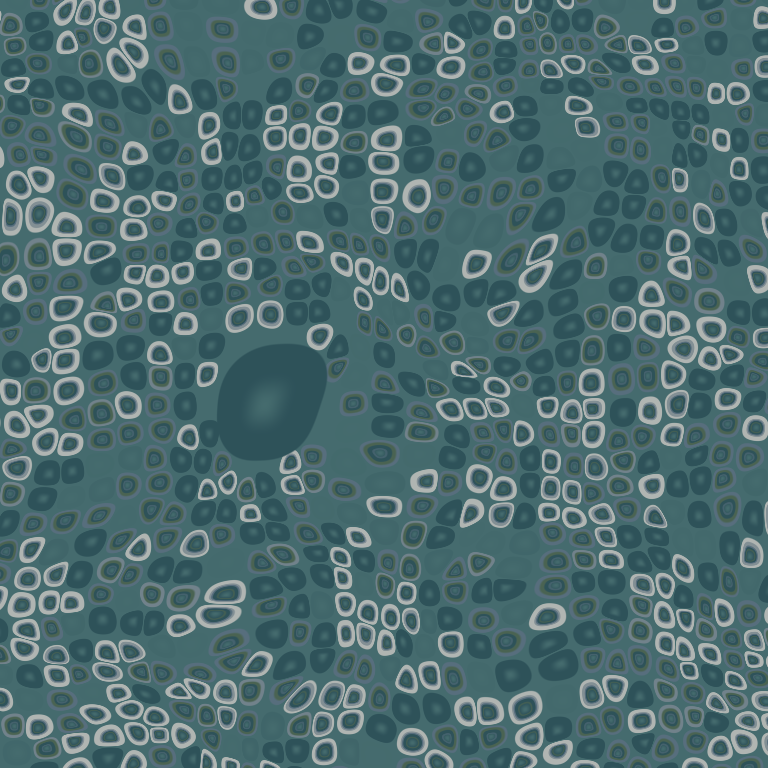
Reproduce this pattern procedurally as a WebGL 2 fragment shader.

```glsl
#version 300 es
precision highp float;

uniform vec2 u_resolution;
out vec4 outColor;

#define CELLS 29.0
#define JITTER 0.46
#define SIZE_SPREAD 0.13
#define WARP 0.055
#define WARP_FREQ 5.0
#define ROUNDNESS 4.0
#define CLUSTERING 0.4
#define PALE_SHARE 0.31
#define SLATE_SHARE 0.31
#define DARK_SHARE 0.25
#define GIANT_POS vec2(0.345, 0.473)
#define GIANT_RADIUS vec2(0.076, 0.069)

const vec3 TEAL  = vec3(0.27, 0.42, 0.43);
const vec3 DARK  = vec3(0.18, 0.32, 0.35);
const vec3 PALE  = vec3(0.69, 0.71, 0.70);
const vec3 SLATE = vec3(0.34, 0.43, 0.49);
const vec3 OLIVE = vec3(0.29, 0.39, 0.32);
const vec3 GREY  = vec3(0.51, 0.56, 0.58);

// Integer hash: three values in 0..1 per lattice point
vec3 hash3(vec2 cell, uint seed) {
    uvec3 v = uvec3(uvec2(ivec2(cell)), seed) * 1664525u + 1013904223u;
    v.x += v.y * v.z; v.y += v.z * v.x; v.z += v.x * v.y;
    v ^= v >> 16u;
    v.x += v.y * v.z; v.y += v.z * v.x; v.z += v.x * v.y;
    return vec3(v >> 8u) / 16777216.0;
}

vec3 noise3(vec2 p, uint seed) {
    vec2 i = floor(p), f = p - i;
    f = f * f * f * (f * (f * 6.0 - 15.0) + 10.0);
    vec3 low = mix(hash3(i, seed), hash3(i + vec2(1, 0), seed), f.x);
    vec3 high = mix(hash3(i + vec2(0, 1), seed), hash3(i + vec2(1, 1), seed), f.x);
    return mix(low, high, f.y);
}

// Canvas position to bent grid position
vec2 toGrid(vec2 p) {
    return CELLS * (p + WARP * (noise3(p * WARP_FREQ, 1u).xy - 0.5));
}

// Cell centre in xy, size weight in z
vec3 site(vec2 id) {
    vec3 h = hash3(id, 2u);
    return vec3(id + 0.5 + JITTER * (h.xy - 0.5), SIZE_SPREAD * (h.z - 0.5));
}

// Weighted Voronoi: id of the cell that owns p
vec2 owner(vec2 p) {
    vec2 best = floor(p);
    float nearest = 1e5;
    for (int y = -1; y <= 1; y++)
    for (int x = -1; x <= 1; x++) {
        vec2 id = floor(p) + vec2(x, y);
        vec3 s = site(id);
        float d = dot(p - s.xy, p - s.xy) - s.z;
        if (d < nearest) { nearest = d; best = id; }
    }
    return best;
}

// Rounded cell radius: 0 at the centre, 1 where the blob ends
float cellRadius(vec2 p, vec2 id) {
    vec3 s = site(id);
    float sum = 0.0;
    for (int y = -2; y <= 2; y++)
    for (int x = -2; x <= 2; x++) {
        if (x == 0 && y == 0) continue;
        vec3 n = site(id + vec2(x, y));
        vec2 away = n.xy - s.xy;
        float d = length(away);
        float edge = max(0.5 * (d + (s.z - n.z) / d), 0.12);
        sum += pow(max(dot(p - s.xy, away) / (d * edge), 0.0), ROUNDNESS);
    }
    return pow(sum, 1.0 / ROUNDNESS);
}

float band(float edge, float soft, float t) {
    return smoothstep(edge - soft, edge + soft, t);
}

// Dark body with a lighter heart
vec3 darkBody(float t) {
    return mix(TEAL, DARK, smoothstep(0.0, 0.55, t));
}

// Concentric colours of one cell
vec3 cellColor(float t, vec2 id, float aa) {
    vec3 h = hash3(id, 3u);
    float kind = h.x + CLUSTERING * (noise3(id * 0.22, 4u).x - 0.5);
    float shift = 0.14 * (h.y - 0.5);
    float soft = max(0.03, 0.5 * aa);
    vec3 color = darkBody(t * 1.4);

    if (kind < PALE_SHARE) {
        color = mix(color, OLIVE, 0.7 * band(0.32, soft, t) * (1.0 - band(0.41, soft, t)));
        color = mix(color, SLATE, band(0.52 + shift, soft, t));
        color = mix(color, GREY, band(0.60 + shift, soft, t));
        return mix(color, PALE, band(0.69 + shift + 0.1 * step(0.8, h.z), soft, t));
    }
    if (kind < PALE_SHARE + SLATE_SHARE) {
        vec3 rim = mix(SLATE, GREY, 0.6 * step(0.8, h.z));
        color = mix(color, SLATE, 0.5 * band(0.25, soft, t) * (1.0 - band(0.36, soft, t)));
        color = mix(color, OLIVE, band(0.55 + shift, 0.05, t));
        return mix(color, rim, band(0.75 + shift, 0.07, t));
    }
    if (kind < PALE_SHARE + SLATE_SHARE + DARK_SHARE) return darkBody(t);
    return mix(TEAL, DARK, 0.25 * h.z * smoothstep(0.0, 0.8, t));
}

void main() {
    float side = min(u_resolution.x, u_resolution.y);
    vec2 p = toGrid(gl_FragCoord.xy / side);
    float aa = 2.0 * CELLS / side;

    // Small cells, left out around the giant one
    vec2 center = toGrid(GIANT_POS), radius = CELLS * GIANT_RADIUS;
    vec2 id = owner(p);
    vec3 color = TEAL;
    if (length((site(id).xy - center) / radius) > 1.22) {
        float t = cellRadius(p, id);
        float cover = 1.0 - band(0.97, 0.6 * aa, t);
        color = mix(color, cellColor(t, id, aa), cover);
    }

    // Giant cell
    vec2 q = pow(abs(p - center) / radius, vec2(2.5));
    float g = pow(q.x + q.y, 0.4);
    float giantAa = 1.0 / (side * GIANT_RADIUS.y);
    color = mix(color, darkBody(g), 1.0 - band(1.0, giantAa, g));

    outColor = vec4(color, 1.0);
}
```
